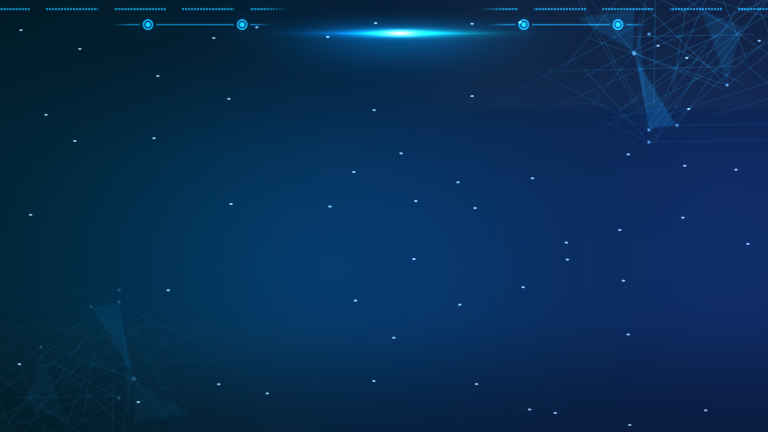
Write a Shadertoy shader that draws this background.

```glsl
// Deep blue tech backdrop: lens flare, dotted header rails, stars and corner line meshes.

const vec2 SIZE = vec2(16.0 / 9.0, 1.0);

vec2 hash2(vec2 p) {
    return fract(sin(vec2(dot(p, vec2(127.1, 311.7)), dot(p, vec2(269.5, 183.3)))) * 43758.5);
}

float gauss(vec2 d, vec2 spread) {
    d /= spread;
    return exp(-dot(d, d));
}

float segment(vec2 p, vec2 a, vec2 b) {
    vec2 ab = b - a;
    return length(p - a - ab * clamp(dot(p - a, ab) / dot(ab, ab), 0.0, 1.0));
}

// Positive inside the edge a-b of a counter-clockwise triangle
float edge(vec2 p, vec2 a, vec2 b) {
    vec2 e = normalize(b - a);
    return e.x * (p.y - a.y) - e.y * (p.x - a.x);
}

float triangle(vec2 p, vec2 a, vec2 b, vec2 c) {
    float winding = sign(edge(c, a, b));
    float d = min(edge(p, a, b) * winding, min(edge(p, b, c) * winding, edge(p, c, a) * winding));
    return smoothstep(-0.002, 0.006, d);
}

float band(float x, float from, float to, float soft) {
    return smoothstep(from - soft, from + soft, x) * (1.0 - smoothstep(to - soft, to + soft, x));
}

// Mesh of thin threads, glassy facets and nodes for the upper right corner
vec3 mesh(vec2 p, float px) {
    if (p.x < 0.8 || p.y < 0.55) return vec3(0.0);
    vec2 hub = vec2(1.468, 0.877);
    vec2 nodes[6] = vec2[6](hub, vec2(1.502, 0.699), vec2(1.502, 0.671),
                            vec2(1.683, 0.803), vec2(1.567, 0.71), vec2(1.502, 0.921));
    float threads = 0.0;
    for (int i = 0; i < 48; i++) {
        float k = float(i);
        vec2 a = vec2(1.56, 0.89) + (hash2(vec2(k, 1.0)) - 0.5) * vec2(0.85, 0.48);
        vec2 b = vec2(1.6, 0.92) + (hash2(vec2(k, 7.0)) - 0.5) * vec2(0.6, 0.4);
        if (i % 3 == 0) b = nodes[(i / 3) % 6];
        threads += 1.0 - smoothstep(0.0, 0.0008 + px, segment(p, a, b));
    }
    float fade = gauss(p - vec2(1.6, 0.95), vec2(0.38, 0.28));
    vec3 col = vec3(0.04, 0.22, 0.3) * min(threads, 2.5) * 0.4 * fade;

    float facets = triangle(p, hub, nodes[1], nodes[4])
                 + 0.7 * triangle(p, hub, vec2(1.33, 0.96), vec2(1.47, 0.98))
                 + 0.6 * triangle(p, hub, nodes[1], vec2(1.48, 0.98))
                 + 0.6 * triangle(p, nodes[3], vec2(1.62, 0.98), vec2(1.72, 0.94));
    col += vec3(0.01, 0.11, 0.16) * facets;

    for (int i = 0; i < 6; i++) {
        float r = i == 0 ? 0.005 : 0.0035;
        col += vec3(0.25, 0.38, 0.45) * (1.0 - smoothstep(r - px, r + px, length(p - nodes[i])));
    }
    // Faint haze with a soft lower border
    float haze = smoothstep(0.735, 0.76, p.y) * smoothstep(0.85, 1.2, p.x);
    return col + vec3(0.025, 0.02, 0.005) * haze;
}

float stars(vec2 p, float px) {
    vec2 cell = floor(p / 0.14);
    vec2 seed = hash2(cell + 3.0);
    vec2 d = p - (cell + 0.1 + 0.8 * seed) * 0.14;
    float kept = step(0.4, hash2(cell + 41.0).x);
    return kept * (1.0 - smoothstep(0.0012, 0.0022 + px, length(d * vec2(0.75, 1.2))));
}

// Header rails: dashed dots above, ringed beads on a thin line below
vec3 rails(vec2 p, float px) {
    float x = min(p.x, SIZE.x - p.x);
    float dash = band(mod(x + 0.051, 0.1574), 0.0, 0.12, 0.001) * (1.0 - smoothstep(0.6, 0.68, x));
    float dots = 1.0 - smoothstep(0.0012, 0.0022 + px, length(vec2(mod(x, 0.007) - 0.0035, p.y - 0.979)));
    vec3 col = vec3(0.04, 0.42, 0.55) * dots * dash;

    vec2 q = vec2(p.x - (p.x > 0.9 ? 0.87 : 0.0), p.y - 0.943);
    float bead = length(vec2(abs(q.x - 0.4515) - 0.109, q.y));
    float line = band(q.x, 0.28, 0.61, 0.03) * smoothstep(0.016, 0.022, bead);
    col += vec3(0.03, 0.33, 0.46) * line * (1.0 - smoothstep(0.0005, 0.001 + px, abs(q.y)));
    float ring = 1.0 - smoothstep(0.001, 0.001 + px, abs(bead - 0.0105));
    float core = 1.0 - smoothstep(0.006 - px, 0.006 + px, bead);
    return col + vec3(0.05, 0.65, 0.85) * (0.75 * ring + core) + vec3(0.0, 0.1, 0.15) * exp(-bead * 90.0);
}

vec3 flare(vec2 d) {
    float taper = exp(-pow(abs(d.x) / 0.19, 2.5));
    vec3 tint = mix(vec3(0.0, 0.4, 0.75), vec3(0.0, 0.65, 0.6), smoothstep(-0.15, 0.12, d.x));
    vec3 col = tint * taper * exp(-abs(d.y) / 0.006);
    col += vec3(0.0, 0.19, 0.31) * gauss(d, vec2(0.22, d.y > 0.0 ? 0.03 : 0.065));
    col += vec3(0.1, 0.6, 0.6) * gauss(d, vec2(0.09, 0.009));
    return col + vec3(0.9, 0.8, 0.7) * gauss(d, vec2(0.035, 0.006));
}

void mainImage(out vec4 fragColor, in vec2 fragCoord) {
    vec2 p = fragCoord / iResolution.xy * SIZE;
    float px = 1.0 / iResolution.y;

    // Teal to indigo base, lit at the centre and the right edge
    vec3 col = mix(vec3(0.005, 0.13, 0.19), vec3(0.05, 0.14, 0.32), smoothstep(0.0, SIZE.x, p.x));
    col += vec3(0.0, 0.1, 0.19) * gauss(p - vec2(0.75, 0.38), vec2(0.6, 0.42));
    col += vec3(0.01, 0.03, 0.08) * gauss(p - vec2(1.75, 0.42), vec2(0.3, 0.35));
    col *= mix(0.75, 1.0, smoothstep(0.0, 0.3, p.y)) * mix(1.0, 0.8, smoothstep(0.6, 1.0, p.y));

    // The lower left mesh is the same one turned half around
    col += mesh(p, px) + 0.35 * mesh(SIZE - p, px);
    col += flare(p - vec2(0.926, 0.923)) + rails(p, px);
    col += vec3(0.5, 0.6, 0.65) * stars(p, px);
    fragColor = vec4(clamp(col, 0.0, 1.0), 1.0);
}
```
